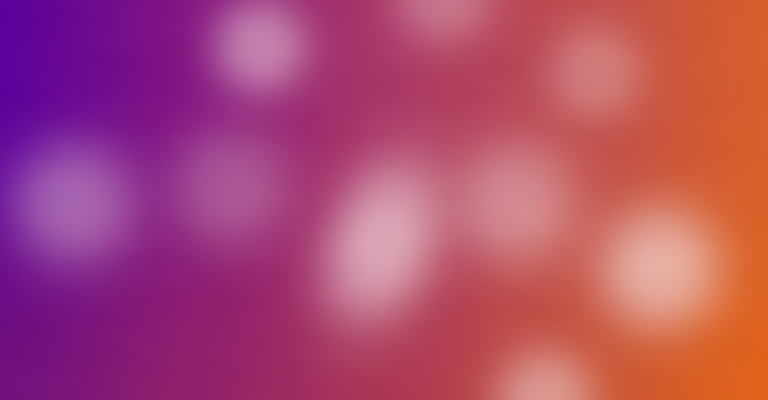
This background is drawn by a Shadertoy shader. Its source:

```glsl
// Soft out-of-focus lights over a violet to crimson to orange backdrop.
// Two rows of colour stops are blended vertically; each light is a
// flat-topped radial falloff, and layered sines add a faint grain.

// Smoothly blended colour between five evenly spaced stops
vec3 ramp(vec3 stops[5], float x) {
    vec3 sum = vec3(0.0);
    float total = 0.0;
    for (int i = 0; i < 5; i++) {
        float d = x * 4.0 - float(i);
        float weight = exp(-2.2 * d * d);
        sum += weight * stops[i];
        total += weight;
    }
    return sum / total;
}

vec3 backdrop(vec2 uv) {
    vec3 top[5] = vec3[5](
        vec3(0.35, 0.00, 0.62), vec3(0.52, 0.08, 0.50), vec3(0.67, 0.22, 0.40),
        vec3(0.74, 0.29, 0.31), vec3(0.85, 0.38, 0.16));
    vec3 bottom[5] = vec3[5](
        vec3(0.44, 0.06, 0.49), vec3(0.57, 0.13, 0.42), vec3(0.67, 0.21, 0.33),
        vec3(0.78, 0.33, 0.23), vec3(0.89, 0.39, 0.08));
    return mix(ramp(bottom, uv.x), ramp(top, uv.x), smoothstep(-0.1, 0.8, uv.y));
}

// Falloff with a broad bright centre and a blurred rim
float glow(vec2 offset, float radius) {
    return exp(-pow(length(offset) / radius, 2.6));
}

// Faint horizontal streaks from layered sines
float streaks(vec2 p) {
    float sum = 0.0;
    float amplitude = 0.5;
    for (int i = 0; i < 4; i++) {
        sum += amplitude * sin(p.x * 7.0 + 2.0 * sin(p.y * 9.0)) * sin(p.y * 31.0 + sin(p.x * 5.0));
        p = mat2(0.98, 0.2, -0.2, 0.98) * p * 1.8 + 1.7;
        amplitude *= 0.6;
    }
    return sum;
}

void mainImage(out vec4 fragColor, in vec2 fragCoord) {
    vec2 uv = fragCoord / iResolution.xy;
    float aspect = 1.92;
    vec2 p = uv * vec2(aspect, 1.0);

    vec3 color = backdrop(uv);

    // Round lights: centre, radius, strength
    vec4 lights[8] = vec4[8](
        vec4(0.650, 0.883, 0.125, 0.50), vec4(1.108, 1.010, 0.130, 0.34),
        vec4(1.488, 0.818, 0.125, 0.32), vec4(0.185, 0.490, 0.165, 0.41),
        vec4(0.575, 0.530, 0.160, 0.29), vec4(1.290, 0.490, 0.165, 0.43),
        vec4(1.650, 0.330, 0.160, 0.63), vec4(1.362, 0.000, 0.130, 0.50));
    vec3 lightColor = vec3(0.96, 0.88, 0.89);
    for (int i = 0; i < 8; i++) {
        color = mix(color, lightColor, lights[i].w * glow(p - lights[i].xy, lights[i].z));
    }

    // Tall central light, leaning right towards its top
    vec2 offset = p - vec2(0.957, 0.395);
    offset.x -= 0.2 * offset.y;
    color = mix(color, lightColor, 0.65 * glow(offset * vec2(1.0, 0.72), 0.150));

    color += 0.006 * streaks(p);
    fragColor = vec4(clamp(color, 0.0, 1.0), 1.0);
}
```
